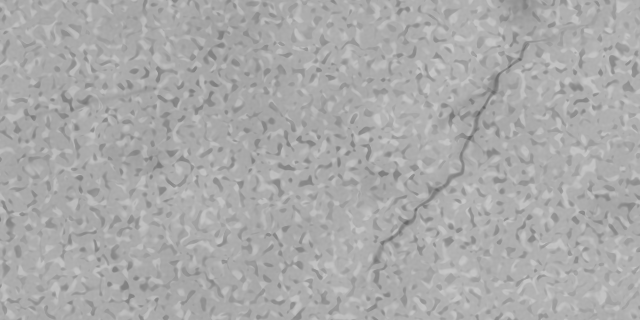
A Shadertoy shader for this texture:

```glsl
const float BASE_GRAY = 0.676;
const float MOTTLE_DEPTH = 0.055;
const float SPECK_SCALE = 43.0;
const float SPECK_DEPTH = 0.15;
const float FLECK_SCALE = 37.0;
const float FLECK_GAIN = 0.075;
const float FINE_GAIN = 0.022;
const float RIGHT_GAIN = 0.018;
const float CRACK_WIDTH = 0.0095;
const float CRACK_DEPTH = 0.17;
const float HALO_WIDTH = 0.035;
const float HALO_DEPTH = 0.035;

// Main crack, from its faint upper end to its lower tip
const int CRACK_POINTS = 9;
const vec2 CRACK[CRACK_POINTS] = vec2[](
    vec2(1.87, 0.94), vec2(1.65, 0.86), vec2(1.56, 0.75),
    vec2(1.49, 0.63), vec2(1.44, 0.46), vec2(1.35, 0.39),
    vec2(1.27, 0.30), vec2(1.18, 0.21), vec2(1.12, 0.10));

// Stains: centre, radius, depth
const int STAIN_COUNT = 7;
const vec4 STAINS[STAIN_COUNT] = vec4[](
    vec4(1.63, 0.99, 0.07, 0.11), vec4(0.47, 0.49, 0.05, 0.06),
    vec4(0.36, 0.50, 0.05, 0.04), vec4(1.17, 0.44, 0.08, 0.04),
    vec4(1.90, 0.33, 0.08, 0.04), vec4(0.84, 0.97, 0.08, 0.03),
    vec4(0.70, 0.78, 0.20, 0.02));

vec2 hash22(vec2 cell) {
    vec3 h = fract(vec3(cell.xyx) * vec3(0.1031, 0.1030, 0.0973));
    h += dot(h, h.yzx + 33.33);
    return fract((h.xx + h.yz) * h.zy);
}

float cornerSlope(vec2 cell, vec2 offset) {
    return dot(hash22(cell) * 2.0 - 1.0, offset);
}

// Gradient noise centred on zero
float noise(vec2 p) {
    vec2 i = floor(p), f = fract(p), e = vec2(0.0, 1.0);
    vec2 u = f * f * f * (f * (f * 6.0 - 15.0) + 10.0);
    float low = mix(cornerSlope(i, f), cornerSlope(i + e.yx, f - e.yx), u.x);
    float high = mix(cornerSlope(i + e.xy, f - e.xy), cornerSlope(i + e.yy, f - e.yy), u.x);
    return 1.25 * mix(low, high, u.y);
}

float fbm(vec2 p) {
    float sum = 0.0, gain = 0.6;
    for (int i = 0; i < 4; i++) {
        sum += gain * noise(p);
        p = mat2(1.6, 1.2, -1.2, 1.6) * p + 17.3;
        gain *= 0.5;
    }
    return sum;
}

float segmentDistance(vec2 p, vec2 a, vec2 b) {
    vec2 ab = b - a;
    return length(p - a - ab * clamp(dot(p - a, ab) / dot(ab, ab), 0.0, 1.0));
}

float crackDistance(vec2 p) {
    float d = 10.0;
    for (int i = 0; i < CRACK_POINTS - 1; i++)
        d = min(d, segmentDistance(p, CRACK[i], CRACK[i + 1]));
    return d;
}

void mainImage(out vec4 fragColor, in vec2 fragCoord) {
    vec2 p = fragCoord / iResolution.y;
    vec2 wobble = vec2(noise(p * 19.0 + 5.0), noise(p * 19.0 + 41.0));
    vec2 q = p + 0.018 * wobble;

    // Broad mottling and stains
    float gray = BASE_GRAY + MOTTLE_DEPTH * fbm(p * 4.0 + 3.0);
    gray += RIGHT_GAIN * (smoothstep(0.8, 1.4, p.x) - 0.4);
    float stain = 0.0;
    for (int i = 0; i < STAIN_COUNT; i++) {
        vec2 d = (p + 0.05 * wobble - STAINS[i].xy) / STAINS[i].z;
        stain += STAINS[i].w * exp(-dot(d, d));
    }
    gray -= stain;

    // Dark specks gathered in patches, pale flecks between them
    float density = smoothstep(-0.3, 0.3, fbm(p * 5.0 + 60.0));
    float speck = smoothstep(0.06, 0.40, noise(q * SPECK_SCALE + 9.0));
    float fleck = smoothstep(0.02, 0.42, noise(q * FLECK_SCALE + 130.0));
    gray -= SPECK_DEPTH * speck * mix(0.35, 1.0, density);
    gray += FLECK_GAIN * fleck * (1.0 - 0.6 * speck);
    gray += FINE_GAIN * noise(p * 85.0 + 20.0);

    // Main crack with a soft halo, fading at both ends
    float d = crackDistance(p + 0.02 * wobble);
    float fade = smoothstep(1.08, 1.26, p.x) * (1.0 - 0.75 * smoothstep(1.60, 1.74, p.x));
    float width = CRACK_WIDTH * (1.0 + 0.9 * noise(p * 14.0 + 77.0));
    float crack = smoothstep(width, 0.15 * width, d) * fade;
    gray -= HALO_DEPTH * exp(-d * d / (HALO_WIDTH * HALO_WIDTH)) * fade;
    gray = mix(gray, min(gray, BASE_GRAY) - CRACK_DEPTH, crack * 0.85);

    // Faint side branch and hairline
    float branch = segmentDistance(q, vec2(1.55, 0.75), vec2(1.38, 0.62));
    float hairline = segmentDistance(q, vec2(0.08, 0.63), vec2(0.50, 0.73));
    gray -= 0.07 * smoothstep(0.03, 0.0, branch);
    gray -= 0.06 * smoothstep(0.012, 0.0, hairline) * density;

    fragColor = vec4(vec3(clamp(gray, 0.3, 0.82)), 1.0);
}
```
